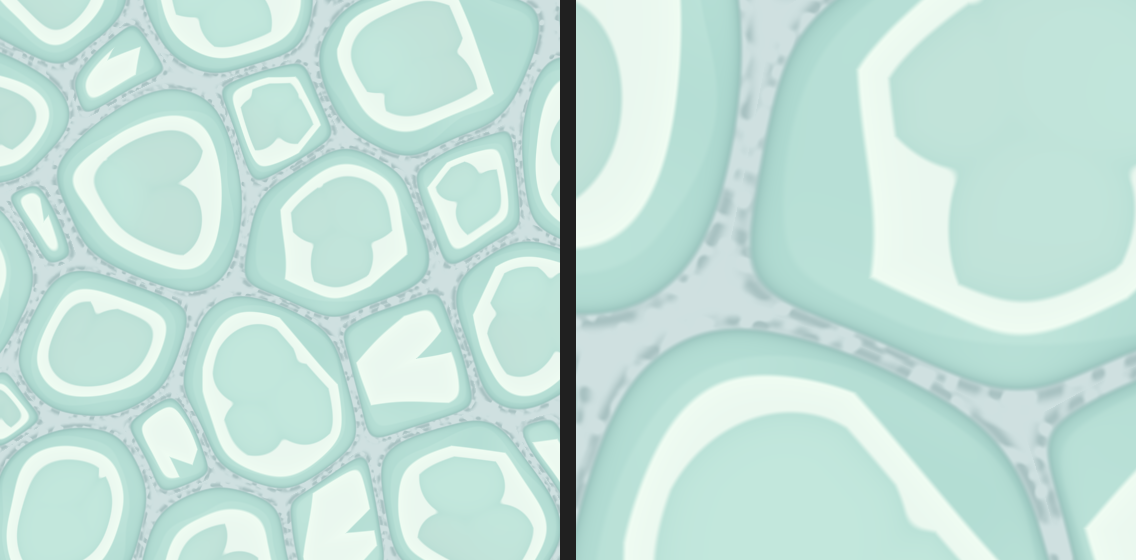
Left, the full canvas; right, a detail of the centre.
Reproduce this pattern procedurally as a Shadertoy shader.

```glsl
const float SPACING = 0.325;   // lattice step, fraction of canvas height
const float GAP = 0.022;       // half width of the seam between cells
const vec3 SEAM = vec3(0.81, 0.88, 0.88);
const vec3 SPECK = vec3(0.66, 0.76, 0.76);
const vec3 OUTLINE = vec3(0.55, 0.72, 0.70);
const vec3 WALL_DEEP = vec3(0.67, 0.845, 0.81);
const vec3 WALL_LIGHT = vec3(0.755, 0.90, 0.86);
const vec3 CREAM = vec3(0.915, 0.968, 0.935);
const vec3 CREAM_EDGE = vec3(0.94, 0.99, 0.95);
const vec3 MINT = vec3(0.76, 0.905, 0.863);
const vec3 MINT_GREY = vec3(0.755, 0.875, 0.84);

struct Site { vec2 pos; float weight; vec2 seed; };

vec2 hash2(vec2 cell) {
    uvec2 v = uvec2(ivec2(floor(cell)) + 4096) * 1664525u + 1013904223u;
    v.x += v.y * 1664525u;
    v.y += v.x * 1664525u;
    v ^= v >> 16u;
    v.x += v.y * 1664525u;
    v.y += v.x * 1664525u;
    v ^= v >> 16u;
    return vec2(v >> 8u) / 16777216.0;
}

float noise(vec2 p) {
    vec2 i = floor(p), f = fract(p);
    f = f * f * (3.0 - 2.0 * f);
    return mix(mix(hash2(i).x, hash2(i + vec2(1, 0)).x, f.x),
               mix(hash2(i + vec2(0, 1)).x, hash2(i + vec2(1, 1)).x, f.x), f.y);
}

vec2 direction(float angle) { return vec2(cos(angle), sin(angle)); }

vec2 bigCentre(vec2 id) { return id + 0.5 + 0.42 * (hash2(id) - 0.5); }

// Large cells sit on a jittered lattice, small ones between four of them
Site siteAt(vec2 id, bool small) {
    vec2 seed = id + (small ? vec2(157, 331) : vec2(0));
    vec2 h = hash2(seed + 71.0);
    if (!small) {
        float radius = mix(0.38, 0.54, h.x);
        return Site(bigCentre(id), radius * radius, seed);
    }
    vec2 pos = 0.25 * (bigCentre(id) + bigCentre(id - vec2(1, 0))
                     + bigCentre(id - vec2(0, 1)) + bigCentre(id - 1.0));
    float radius = mix(0.2, 0.32, h.x);
    return Site(pos, h.y < 0.22 ? -9.0 : radius * radius, seed);
}

float power(vec2 p, Site s) { return dot(p - s.pos, p - s.pos) - s.weight; }

Site owningSite(vec2 p) {
    Site best = siteAt(floor(p), false);
    for (int n = 0; n < 18; n++) {
        vec2 offset = vec2(n % 3, (n / 3) % 3) - 1.0;
        Site s = siteAt(floor(p) + offset, n >= 9);
        if (power(p, s) < power(p, best)) best = s;
    }
    return best;
}

// Smooth minimum over all border distances gives rounded corners
float borderDistance(vec2 p, Site own, float rounding) {
    float sum = 0.0;
    for (int n = 0; n < 50; n++) {
        vec2 offset = vec2(n % 5, (n / 5) % 5) - 2.0;
        Site s = siteAt(floor(p) + offset, n >= 25);
        float apart = distance(s.pos, own.pos);
        if (apart > 0.001)
            sum += exp(-(power(p, s) - power(p, own)) / (2.0 * apart * rounding));
    }
    return -rounding * log(max(sum, 1e-20));
}

// Positive inside a union of discs that meet in tight cusps
float lobes(vec2 rel, float radius, vec2 seed) {
    float inside = -1.0;
    float turn = 6.283 * hash2(seed + 11.0).x;
    for (int n = 0; n < 3; n++) {
        vec2 h = hash2(seed + vec2(23 + n * 7, 41));
        vec2 centre = direction(turn + 2.094 * float(n) + 0.9 * (h.x - 0.5)) * radius * 0.43;
        float lobe = radius * mix(0.34, 0.56, h.y) - distance(rel, centre);
        float blend = max(0.03 - abs(inside - lobe), 0.0);
        inside = max(inside, lobe) + blend * blend / 0.12;
    }
    return inside;
}

// Positive inside the pale body: wall inset, straight facets, wedge notch
float paleBody(vec2 rel, float inset, float radius, vec2 seed, bool notched) {
    vec2 h = hash2(seed + 37.0) * 6.283;
    float body = min(inset, radius * 0.8 - dot(rel, direction(h.x)));
    body = min(body, radius * 0.84 - dot(rel, direction(h.x + 2.4)));
    vec2 axis = direction(h.y);
    float across = abs(dot(rel, vec2(-axis.y, axis.x)));
    float wedge = across - 0.38 * (dot(rel, axis) - 0.2 * radius);
    return notched ? min(body, wedge) : body;
}

void mainImage(out vec4 fragColor, in vec2 fragCoord) {
    vec2 p = mat2(0.93, 0.37, -0.37, 0.93) * fragCoord / (iResolution.y * SPACING) + 3.3;
    p += 0.07 * (vec2(noise(p * 2.6), noise(p * 2.6 + 40.0)) - 0.5);
    float soft = max(0.006, 1.0 / (iResolution.y * SPACING));

    Site own = owningSite(p);
    float radius = sqrt(max(own.weight, 0.01));
    vec2 rel = p - own.pos;
    bool notched = radius < 0.35 && hash2(own.seed + 53.0).x < 0.65;
    float edge = borderDistance(p, own, 0.12 * radius) - GAP;
    float wallWidth = radius * mix(0.09, 0.27, noise(p * 2.8 + 9.0));
    float body = paleBody(rel, edge - wallWidth, radius, own.seed, notched);
    float blob = min(lobes(rel, radius, own.seed), body - 0.13 * radius);
    float wash = noise(p * 4.0 + 20.0);

    // Seam with a beaded line beside each wall
    float band = exp(-pow((edge + 0.012) / 0.012, 2.0));
    vec3 col = mix(SEAM, SPECK, band * smoothstep(0.3, 0.75, noise(p * 45.0)));

    // Washed wall with a fold and a fine outline
    float fold = smoothstep(-soft, soft, edge - wallWidth * mix(0.1, 0.9, wash));
    vec3 wall = mix(WALL_DEEP, WALL_LIGHT, 0.35 * fold + 0.6 * wash);
    wall = mix(wall, OUTLINE, 0.85 * exp(-max(edge, 0.0) / 0.011));
    col = mix(col, wall, smoothstep(-soft, soft, edge));

    // Pale body, brightest at its rim
    vec3 pale = mix(CREAM, CREAM_EDGE, exp(-max(body, 0.0) / 0.04));
    col = mix(col, pale, smoothstep(-soft, soft, body));

    // Lobed core, a little deeper at its rim
    vec3 core = mix(MINT, MINT_GREY, 0.7 * smoothstep(0.3, 0.8, noise(p * 1.7)));
    core = mix(core, WALL_DEEP, 0.4 * exp(-max(blob, 0.0) / 0.025));
    float coreMask = notched ? 0.0 : smoothstep(-soft, soft, blob);
    fragColor = vec4(mix(col, core, coreMask), 1.0);
}
```
